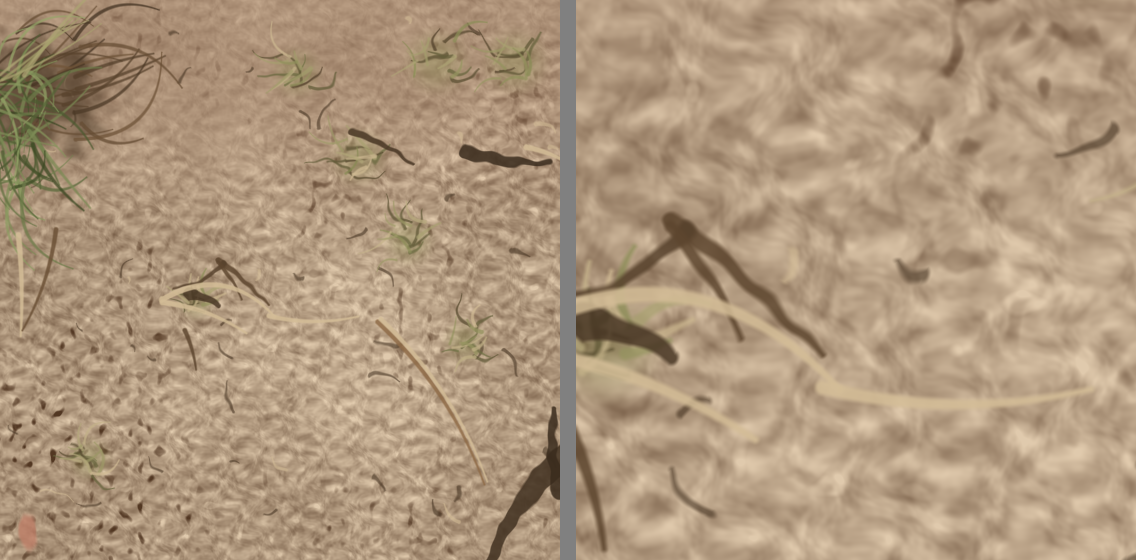
Left, the full canvas; right, a detail of the centre.
Give the GLSL for this texture, as a Shadertoy shader.

```glsl
vec4 hash4(float n) {
    return fract(sin(n * vec4(12.99, 78.23, 37.72, 93.98) + 1.7) * 4375.85);
}

vec2 gradient(vec2 cell) {
    float a = 6.2832 * fract(sin(dot(cell, vec2(127.1, 311.7))) * 4375.85);
    return vec2(cos(a), sin(a));
}

float noise(vec2 p) {
    vec2 i = floor(p), f = p - i, e = vec2(1, 0);
    vec2 u = f * f * f * (f * (f * 6.0 - 15.0) + 10.0);
    float low = mix(dot(gradient(i), f), dot(gradient(i + e), f - e), u.x);
    float high = mix(dot(gradient(i + e.yx), f - e.yx), dot(gradient(i + 1.0), f - 1.0), u.x);
    return mix(low, high, u.y);
}

float fbm(vec2 p) {
    float sum = 0.0, amp = 1.0;
    for (int i = 0; i < 3; i++) {
        sum += amp * noise(p);
        p = mat2(1.6, 1.2, -1.2, 1.6) * p + 7.3;
        amp *= 0.5;
    }
    return sum;
}

// Coverage of a tapered, bowed stem
float blade(vec2 p, vec2 root, vec2 tip, float bend, float width) {
    vec2 dir = tip - root, q = p - root;
    float len = length(dir);
    dir /= len;
    float x = dot(q, dir) / len, c = clamp(x, 0.0, 1.0);
    float y = dir.x * q.y - dir.y * q.x - bend * len * 4.0 * c * (1.0 - c);
    float d = length(vec2((x - c) * len, y)) - width * (1.0 - 0.65 * c);
    return 1.0 - smoothstep(-0.0018, 0.0022, d);
}

void stem(inout vec3 col, vec2 p, vec2 root, vec2 tip, float bend, float width, vec3 tint) {
    col = mix(col, tint, 0.85 * blade(p, root, tip, bend, width));
}

// Fan of stems with random roots, lengths and tints
void tuft(inout vec3 col, vec2 p, vec2 base, vec2 spread, float reach, vec2 fan,
          vec3 dark, vec3 pale, int count, float seed) {
    if (length(p - base) > reach * 1.3 + length(spread)) return;
    for (int i = 0; i < count; i++) {
        vec4 h = hash4(seed + float(i));
        vec2 root = base + spread * (h.xy - 0.5);
        float a = mix(fan.x, fan.y, h.z);
        vec2 tip = root + reach * mix(0.35, 1.0, h.w) * vec2(cos(a), sin(a));
        vec3 tint = mix(dark, pale, fract(h.w * 7.0));
        col = mix(col, tint, 0.75 * blade(p, root, tip, (h.y - 0.5) * 0.5, 0.0018 + 0.0022 * h.x));
    }
}

// Bare soil: broad patches, lit crumbs, dark specks and pale grit
vec3 soil(vec2 p) {
    float rough = mix(1.0, 0.4, smoothstep(0.45, 0.85, p.y + 0.25 * noise(p * 4.0) - 0.15 * p.x));
    vec2 q = mat2(0.85, 0.5, -0.5, 0.85) * p * vec2(46, 54) + 0.8 * noise(p * 25.0);
    float relief = fbm(q) - fbm(q + vec2(-0.35, 0.45));
    vec2 glow = (p - vec2(0.6, 0.34)) / vec2(0.34, 0.3);
    float tone = 0.59 + 0.23 * exp(-dot(glow, glow)) + 0.2 * fbm(p * 5.0 + 3.0);
    tone += rough * (0.46 * relief + 0.22 * fbm(p * 34.0)) + 0.07 * noise(p * 150.0);
    float corner = 1.0 - smoothstep(0.1, 0.42, length(p - vec2(0.08, 0.16)));
    float patches = smoothstep(-0.1, 0.4, noise(p * 6.0 + 9.0)) + corner;
    float specks = smoothstep(0.22, 0.48, noise(p * vec2(58, 44) + 21.0)) * patches;
    float grit = smoothstep(0.38, 0.52, noise(p * 36.0 + 40.0)) * rough;
    tone += 0.32 * grit - 0.65 * specks * rough;
    vec3 col = mix(vec3(0.48, 0.38, 0.29), vec3(0.80, 0.71, 0.60), clamp(tone, -0.5, 1.25));
    return col + vec3(0.01, -0.006, -0.004) * smoothstep(0.5, 0.9, p.y);
}

void mainImage(out vec4 fragColor, in vec2 fragCoord) {
    vec2 p = fragCoord / iResolution.xy;
    vec2 ragged = p + 0.008 * vec2(noise(p * 35.0), noise(p * 35.0 + 17.0));
    vec3 shade = vec3(0.28, 0.21, 0.14), straw = vec3(0.83, 0.74, 0.59);
    vec3 leaf = vec3(0.44, 0.45, 0.27), col = soil(p);

    // Loose stalks and crumbs of litter
    for (int i = 0; i < 44; i++) {
        vec4 h = hash4(float(i) + 300.0);
        float a = 6.2832 * h.z;
        vec2 tip = h.xy + (0.012 + 0.05 * h.w * h.w) * vec2(cos(a), sin(a));
        vec3 tint = mix(shade, straw, step(0.62, fract(h.w * 9.0)));
        col = mix(col, tint, 0.6 * blade(ragged, h.xy, tip, 0.15, 0.0015 + 0.003 * h.x));
    }

    // Small weeds with their shadows: centre and reach
    vec3 weeds[8] = vec3[8](vec3(0.53, 0.87, 0.07), vec3(0.64, 0.72, 0.08),
        vec3(0.73, 0.57, 0.07), vec3(0.78, 0.89, 0.09), vec3(0.92, 0.89, 0.09),
        vec3(0.83, 0.39, 0.06), vec3(0.16, 0.18, 0.06), vec3(0.35, 0.46, 0.05));
    for (int i = 0; i < 8; i++) {
        vec3 w = weeds[i];
        float seed = 20.0 * float(i) + 500.0;
        float haze = 1.0 - smoothstep(0.1, 0.8, length(p - w.xy) / w.z);
        col = mix(col, leaf * 1.25, 0.35 * haze);
        tuft(col, ragged, w.xy, vec2(w.z), w.z, vec2(-0.6, 3.6), shade * 1.1, leaf, 6, seed);
        tuft(col, p, w.xy, vec2(w.z), w.z, vec2(0.2, 3.9), leaf * 1.2, straw, 8, seed + 9.0);
    }

    // Large grass clump over its shadow
    vec2 s = (ragged - vec2(0.06, 0.83)) / vec2(0.15, 0.14);
    float shadow = 1.0 - smoothstep(0.3, 1.1, length(s) + 0.6 * noise(p * 24.0));
    col = mix(col, shade, 0.7 * shadow);
    tuft(col, p, vec2(0.07, 0.85), vec2(0.16, 0.2), 0.22, vec2(-0.5, 0.9),
         shade * 0.9, shade * 1.6, 26, 700.0);
    tuft(col, p, vec2(0.01, 0.77), vec2(0.1, 0.22), 0.18, vec2(-1.5, 1.3),
         vec3(0.20, 0.25, 0.11), vec3(0.60, 0.66, 0.42), 60, 800.0);
    tuft(col, p, vec2(0.02, 0.86), vec2(0.06, 0.08), 0.32, vec2(0.3, 1.0),
         leaf * 1.3, straw, 5, 900.0);

    // Bent dry stalk and its forked shadow
    stem(col, ragged, vec2(0.39, 0.535), vec2(0.48, 0.455), 0.03, 0.005, shade * 1.3);
    stem(col, ragged, vec2(0.40, 0.53), vec2(0.31, 0.485), 0.08, 0.004, shade * 1.2);
    stem(col, ragged, vec2(0.39, 0.53), vec2(0.43, 0.465), 0.05, 0.004, shade * 1.3);
    stem(col, ragged, vec2(0.34, 0.475), vec2(0.39, 0.455), 0.1, 0.011, shade);
    stem(col, p, vec2(0.29, 0.465), vec2(0.49, 0.435), 0.2, 0.006, straw);
    stem(col, p, vec2(0.29, 0.46), vec2(0.44, 0.405), 0.06, 0.005, straw);
    stem(col, p, vec2(0.48, 0.436), vec2(0.64, 0.435), -0.06, 0.004, straw);
    stem(col, p, vec2(0.33, 0.41), vec2(0.35, 0.34), 0.04, 0.004, shade * 1.3);

    // Long straws and the dark twig
    stem(col, p, vec2(0.675, 0.425), vec2(0.865, 0.135), 0.06, 0.0045, shade * 2.0);
    stem(col, p, vec2(0.68, 0.43), vec2(0.87, 0.14), 0.06, 0.004, straw);
    stem(col, p, vec2(0.033, 0.58), vec2(0.037, 0.4), 0.02, 0.005, straw);
    stem(col, p, vec2(0.10, 0.59), vec2(0.04, 0.41), 0.05, 0.004, shade * 1.5);
    stem(col, p, vec2(0.94, 0.737), vec2(1.02, 0.705), 0.05, 0.005, straw);
    stem(col, ragged, vec2(0.83, 0.73), vec2(0.98, 0.71), -0.05, 0.012, shade * 0.8);
    stem(col, ragged, vec2(0.63, 0.765), vec2(0.74, 0.705), 0.04, 0.006, shade);

    // Corner shadow and a reddish stone
    stem(col, ragged, vec2(1.03, 0.2), vec2(0.87, -0.02), -0.08, 0.024, shade * 0.9);
    stem(col, ragged, vec2(1.0, 0.12), vec2(0.99, 0.27), 0.05, 0.012, shade * 0.8);
    float stone = length((ragged - vec2(0.05, 0.05)) / vec2(0.018, 0.035));
    col = mix(col, vec3(0.74, 0.49, 0.40), 0.8 * (1.0 - smoothstep(0.7, 1.1, stone)));
    fragColor = vec4(clamp(col, 0.0, 1.0), 1.0);
}
```
